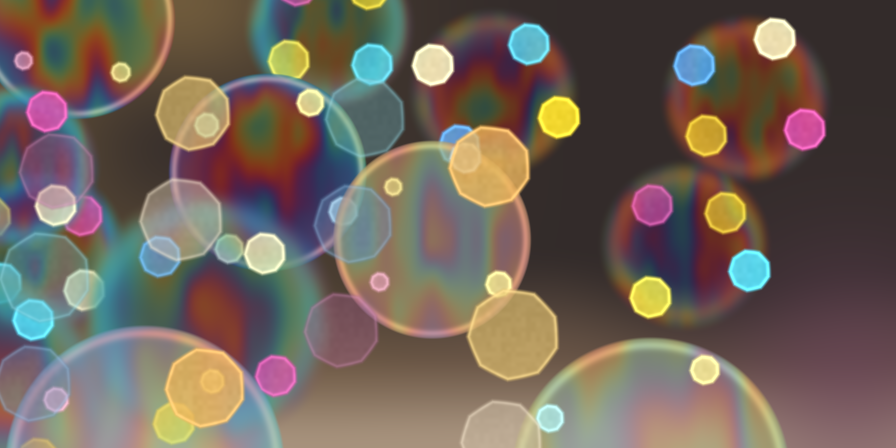
A Shadertoy shader for this background:

```glsl
float hash(vec2 p) {
    return fract(sin(dot(p, vec2(41.3, 289.1))) * 4375.85);
}

float noise(vec2 p) {
    vec2 cell = floor(p), f = fract(p);
    f = f * f * (3.0 - 2.0 * f);
    return mix(mix(hash(cell), hash(cell + vec2(1, 0)), f.x),
               mix(hash(cell + vec2(0, 1)), hash(cell + vec2(1, 1)), f.x), f.y);
}

// Evenly spread, irregular points in the unit square
vec2 spread(vec2 start, int i) {
    return fract(start + float(i) * vec2(0.7549, 0.5698));
}

vec3 lightTint(int i) {
    vec3 tints[6] = vec3[6](
        vec3(0.86, 0.80, 0.70), vec3(0.40, 0.57, 0.72), vec3(0.93, 0.71, 0.36),
        vec3(0.65, 0.37, 0.55), vec3(0.88, 0.75, 0.43), vec3(0.42, 0.69, 0.74));
    return tints[i % 6];
}

vec3 backdrop(vec2 p) {
    float haze = noise(p * vec2(2.5, 3.0) + 4.0);
    vec3 col = mix(vec3(0.66, 0.58, 0.50), vec3(0.42, 0.34, 0.28),
                   smoothstep(0.0, 0.22, p.y));
    col = mix(col, vec3(0.20, 0.17, 0.165), smoothstep(0.12, 0.42, p.y + 0.1 * haze - 0.05));
    float left = 1.0 - smoothstep(0.4, 1.3, p.x);
    col = mix(col, vec3(0.52, 0.42, 0.26), 0.75 * left * haze);
    float mauve = exp(-12.0 * dot(p - vec2(1.9, 0.15), p - vec2(1.9, 0.15)));
    return mix(col, vec3(0.42, 0.26, 0.36), 0.6 * mauve);
}

// Nine-sided spot of defocused light with a brighter border
vec3 lightSpot(vec3 col, vec2 p, float radius, vec3 tint, float opacity) {
    float wedge = 6.2832 / 9.0;
    float angle = mod(atan(p.y, p.x) + 0.3, wedge) - 0.5 * wedge;
    float d = length(p) * mix(1.0, cos(angle), 0.8) - radius;
    float edge = 0.003 + 0.7 / iResolution.y;
    float mask = 1.0 - smoothstep(-edge, edge, d);
    float border = exp(-pow((d + 0.005) / 0.004, 2.0));
    float grain = 0.05 * (noise(p * 90.0) - 0.5);
    return mix(col, tint + 0.12 * border + grain, mask * min(opacity + 0.15 * border, 1.0));
}

// Soap film; q is measured in bubble radii
vec3 bubble(vec3 col, vec2 q, float seed, float sharp, float pale, vec3 rimTint) {
    float d = length(q);
    float blur = mix(0.16, 0.015, sharp);
    float mask = 1.0 - smoothstep(1.0 - blur, 1.0 + blur, d);
    float swirl = noise(q * vec2(2.6, 1.3) + seed * 7.0)
                + 0.35 * noise(q * vec2(6.0, 2.5) + seed * 3.0);
    vec3 film = 0.5 + 0.5 * cos(6.2832 * (0.9 * swirl + 0.45 * d * d + seed
                                          + vec3(0.0, 0.3, 0.55)));
    vec3 deep = film * vec3(0.62, 0.42, 0.45) + vec3(0.06, 0.05, 0.04);
    vec3 milky = mix(vec3(0.72, 0.69, 0.62), film, 0.22);
    col = mix(col, mix(deep, milky, pale), mask * mix(0.42, 0.58, sharp));

    // Wide glow toward the border, then the bright ring
    float glow = smoothstep(0.45, 1.0, d) * mask;
    col = mix(col, mix(rimTint, film, 0.2), glow * mix(0.65, 0.3, sharp));
    float ring = exp(-pow((d - 0.95) / mix(0.12, 0.035, sharp), 2.0)) * mask;
    vec3 ringTint = mix(rimTint, mix(vec3(0.93, 0.80, 0.66), film, 0.25), sharp);
    return mix(col, ringTint, ring * mix(0.4, 0.7, sharp));
}

void mainImage(out vec4 fragColor, in vec2 fragCoord) {
    vec2 p = fragCoord / iResolution.y;
    vec3 col = backdrop(p);

    // Bubbles, each with small lights near its border
    for (int i = 15; i >= 0; i--) {
        vec2 s = spread(vec2(0.5), i);
        // Keep the lower right open
        if (s.x > 0.51 && abs(s.y - 0.2) < 0.15) continue;
        vec2 center = vec2(2.0 * s.x - 0.04, mix(-0.12, 1.05, s.y));
        center.x += 0.3 * (center.y - 0.45);
        float sharp = (i % 3 == 0 || center.y < 0.0) && i != 3 ? 1.0 : 0.0;
        float radius = 0.17 + 0.05 * sharp + 0.09 * step(center.y, 0.3);
        float pale = sharp * (1.0 - smoothstep(0.5, 0.6, center.y));
        vec3 rimTint = mix(vec3(0.27, 0.60, 0.67), vec3(0.58, 0.36, 0.20),
                           smoothstep(0.7, 1.1, center.x));
        col = bubble(col, (p - center) / radius, float(i) * 0.37, sharp, pale, rimTint);

        for (int k = 0; k < 4; k++) {
            float chance = hash(vec2(i, k) + 0.5);
            float angle = 1.5708 * float(k) + 0.6 + 0.7 * chance;
            vec2 spot = center + radius * (0.65 + 0.3 * chance) * vec2(cos(angle), sin(angle));
            vec3 tint = lightTint(i + k + 1);
            vec3 vivid = clamp(mix(vec3(dot(tint, vec3(0.33))), tint, 1.7) * 1.2, 0.0, 1.0);
            vivid = mix(vivid, vec3(0.97, 0.94, 0.84), 0.55 * sharp);
            float size = mix(0.046, 0.02 + 0.018 * chance, sharp);
            col = lightSpot(col, p - spot, size, vivid, 0.55 + 0.4 * chance);
        }
    }

    // Large translucent lights, the golden ones most solid
    for (int i = 0; i < 12; i++) {
        vec2 center = spread(vec2(0.3, 0.6), i) * vec2(1.35, 0.85);
        vec3 tint = lightTint(i);
        float radius = 0.075 + 0.025 * hash(vec2(i, 9));
        col = lightSpot(col, p - center, radius, tint, 0.38 + 0.85 * max(tint.r - tint.b - 0.1, 0.0));
    }

    fragColor = vec4(clamp(col, 0.0, 1.0), 1.0);
}
```
